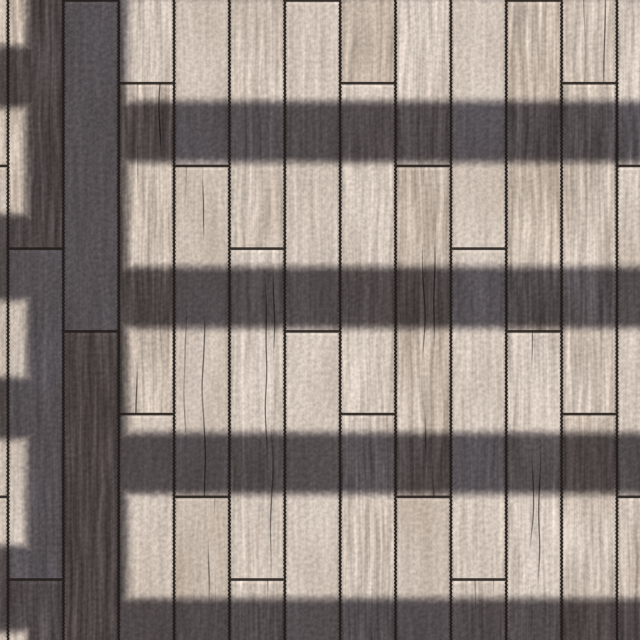
A WebGL 1 fragment shader for this texture:

```glsl
precision highp float;

uniform vec2 u_resolution;

const float PLANK_WIDTH = 0.0865;
const float PLANK_LENGTH = 0.517;
const float FIRST_SEAM = 0.0125;
const vec3 PALE_WOOD = vec3(0.835, 0.785, 0.74);
const vec3 TAN_WOOD = vec3(0.72, 0.655, 0.595);
const vec3 SEAM_COLOR = vec3(0.13, 0.11, 0.10);
const vec3 COOL_SHADE = vec3(0.415, 0.415, 0.46);
const vec3 WARM_SHADE = vec3(0.385, 0.375, 0.395);

float hash(vec2 p) {
  return fract(sin(dot(p, vec2(127.1, 311.7))) * 43758.5);
}

float cornerSlope(vec2 cell, vec2 offset) {
  float angle = 6.2832 * hash(cell);
  return dot(vec2(cos(angle), sin(angle)), offset);
}

// Gradient noise, roughly -0.7 to 0.7
float noise(vec2 p) {
  vec2 i = floor(p), f = fract(p);
  vec2 u = f * f * f * (f * (f * 6.0 - 15.0) + 10.0);
  vec2 e = vec2(1.0, 0.0);
  float low = mix(cornerSlope(i, f), cornerSlope(i + e.xy, f - e.xy), u.x);
  float high = mix(cornerSlope(i + e.yx, f - e.yx), cornerSlope(i + e.xx, f - e.xx), u.x);
  return mix(low, high, u.y);
}

float stroke(float d, float halfWidth, float soft) {
  return 1.0 - smoothstep(halfWidth - soft, halfWidth + soft, abs(d));
}

// Signed distance to the nearest of evenly spaced lines
float repeatDistance(float t, float period) {
  return (fract(t / period + 0.5) - 0.5) * period;
}

float band(float t, float centre, float period, float halfWidth) {
  return stroke(repeatDistance(t - centre, period), halfWidth, 0.011);
}

// Soft shadow of a post with slats on both sides; p.y runs downward
float slatShadow(vec2 p) {
  float rightSide = max(band(p.y, 0.206, 0.259, 0.048),
                        1.0 - smoothstep(0.186, 0.212, p.x));
  float leftSlats = max(band(p.y, 0.120, 0.518, 0.049),
                        band(p.y, 0.402, 0.518, 0.068));
  float leftSide = max(leftSlats, smoothstep(0.030, 0.052, p.x));
  return mix(leftSide, rightSide, step(0.12, p.x));
}

// Long fibres, with strength chosen per plank
float fibres(vec2 p, float seed) {
  float warp = 0.7 * noise(p * vec2(20.0, 9.0) + seed);
  float broad = noise(vec2(p.x * 120.0 + warp, p.y * 6.0) + seed);
  float thin = noise(vec2(p.x * 260.0 + warp, p.y * 15.0) + seed * 1.7);
  return broad + 0.6 * thin;
}

float pores(vec2 p) {
  float coarse = noise(vec2(p.x * 130.0 + p.y * 50.0, p.y * 150.0));
  float fine = noise(vec2(p.x * 240.0 - p.y * 70.0, p.y * 210.0) + 31.0);
  return coarse + 0.8 * fine;
}

// Thin broken splits running along some planks
float splits(float across, float down, vec2 id) {
  float amount = 0.0;
  for (int k = 0; k < 2; k++) {
    float n = float(k) + 1.0;
    float seed = 60.0 * hash(id + n * 5.3);
    float centre = PLANK_WIDTH * mix(0.2, 0.8, hash(id + n * 9.1));
    float bend = 0.007 * noise(vec2(down * 9.0, seed));
    float broken = smoothstep(-0.15, 0.3, noise(vec2(down * 7.0, seed + 4.5)));
    amount = max(amount, broken * stroke(across - centre - bend, 0.001, 0.0012));
  }
  return amount * step(0.68, hash(id + 3.7));
}

void main() {
  float side = min(u_resolution.x, u_resolution.y);
  float pixel = 1.0 / side;
  vec2 p = gl_FragCoord.xy / side;
  p.y = u_resolution.y / side - p.y;

  // Plank layout, each column shifted by a quarter length
  float column = floor((p.x - FIRST_SEAM) / PLANK_WIDTH);
  float across = p.x - FIRST_SEAM - column * PLANK_WIDTH;
  float along = p.y - 0.130 - 0.25 * PLANK_LENGTH * (column - 2.0);
  vec2 id = vec2(column, floor(along / PLANK_LENGTH));
  float seamDistance = repeatDistance(across, PLANK_WIDTH);
  float jointDistance = repeatDistance(along, PLANK_LENGTH);

  // Wood tone and surface
  float seed = 80.0 * hash(id + 1.3);
  float tone = 0.65 * hash(id + 7.9) + 0.45 * noise(p * vec2(14.0, 8.0) + seed);
  float grain = fibres(p, seed) * mix(0.06, 0.22, hash(id + 11.2));
  float relief = grain + 0.10 * pores(p);
  vec3 wood = mix(PALE_WOOD, TAN_WOOD, clamp(tone - grain * 1.5, 0.0, 1.0));
  wood *= 1.0 + relief;

  // Light through the slats
  vec2 jitter = 0.003 * vec2(noise(p * 110.0), noise(p * 110.0 + 47.0));
  vec3 shade = mix(COOL_SHADE, WARM_SHADE, hash(id + 17.5));
  shade *= 1.0 + 0.5 * relief;
  vec3 color = wood * mix(vec3(1.0), shade, slatShadow(p + jitter));

  // Splits, worn edges and seams
  color *= 1.0 - 0.5 * splits(across, p.y, id);
  color *= 1.0 - 0.22 * stroke(seamDistance, 0.003, 0.003);
  color *= 1.0 + 0.10 * stroke(jointDistance - 0.005, 0.001, 0.002);
  float serration = 0.0006 * sin(p.y * 1050.0);
  float soft = max(pixel * 0.75, 0.0009);
  float seam = stroke(seamDistance + serration, 0.0018, soft);
  float joint = 0.88 * stroke(jointDistance, 0.0020, soft);
  color = mix(color, SEAM_COLOR, max(seam * 0.92, joint));

  gl_FragColor = vec4(color, 1.0);
}
```
